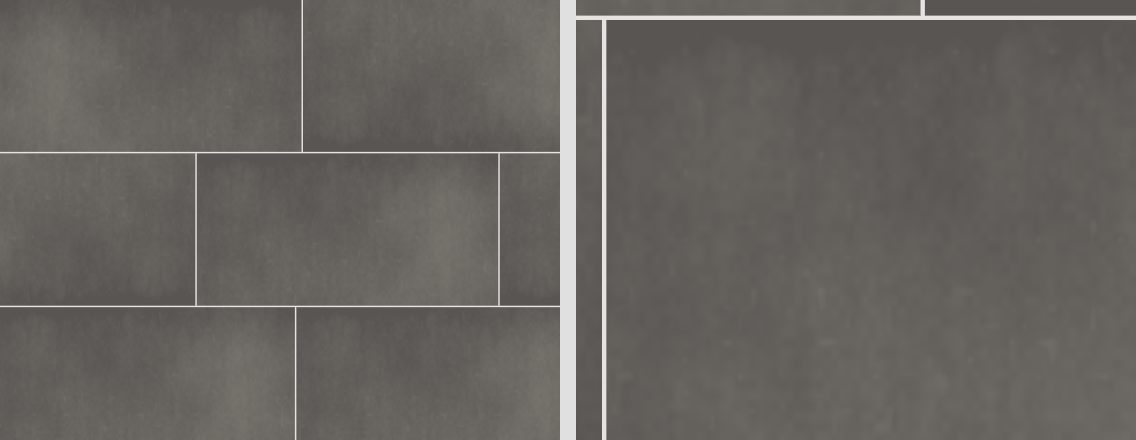
Left, the full canvas; right, a detail of the centre.
Reproduce this texture procedurally as a WebGL 1 fragment shader.

```glsl
precision highp float;
// Large concrete-look tiles in a staggered bond with thin pale joints.
// One weathered face, built from soft spots and layered noise, is mirrored
// from tile to tile; lengths are in canvas widths, measured from the top left.

uniform vec2 u_resolution;

float hash(vec2 p) {
  return fract(sin(dot(p, vec2(127.1, 311.7))) * 43758.55);
}

float noise(vec2 p) {
  vec2 i = floor(p), f = fract(p);
  f = f * f * (3.0 - 2.0 * f);
  return mix(mix(hash(i), hash(i + vec2(1.0, 0.0)), f.x),
             mix(hash(i + vec2(0.0, 1.0)), hash(i + 1.0), f.x), f.y);
}

float fbm(vec2 p) {
  float sum = 0.0, amp = 0.5;
  for (int i = 0; i < 5; i++) {
    sum += amp * noise(p);
    p = mat2(1.6, 1.2, -1.2, 1.6) * p + 7.3;
    amp *= 0.55;
  }
  return sum / 1.055;
}

float spot(vec2 p, vec2 centre, vec2 radius) {
  vec2 d = (p - centre) / radius;
  return exp(-dot(d, d));
}

// Lightness of the tile face; f runs from 0 to 1 across and down the tile
float faceTone(vec2 f) {
  vec2 q = f * vec2(1.97, 1.0);

  // Broad shading: paler towards the foot and in a band on the right
  float tone = 0.29 + 0.17 * smoothstep(0.25, 1.0, f.y)
             + 0.14 * smoothstep(0.3, 0.75, f.x);
  tone += 0.30 * spot(f, vec2(0.80, 0.43), vec2(0.11, 0.42));
  tone += 0.14 * spot(f, vec2(0.15, 0.20), vec2(0.07, 0.13));
  tone -= 0.10 * spot(f, vec2(0.30, 0.32), vec2(0.12, 0.20));

  // Clouds, upright streaks, grain and pale flecks
  tone += 0.60 * (fbm(q * 3.0 + 4.0) - 0.5);
  tone += 0.16 * (noise(q * vec2(30.0, 6.0)) - 0.5);
  tone += 0.18 * (noise(q * vec2(62.0, 44.0)) - 0.5);
  tone += 0.16 * smoothstep(0.84, 0.98, noise(q * vec2(34.0, 27.0) + 19.0));

  // Dark head edge with ragged tongues
  float tongue = 0.04 + 0.13 * noise(q * vec2(24.0, 9.0) + 31.0)
               * (0.35 + spot(f, vec2(0.68, 0.0), vec2(0.22, 0.5)));
  tone -= 0.26 * (1.0 - smoothstep(0.0, 2.0 * tongue, f.y));
  tone -= 0.12 * spot(f, vec2(0.35, 0.0), vec2(0.4, 0.2));
  tone -= 0.14 * spot(f, vec2(1.0, 0.08), vec2(0.06, 0.16));
  return clamp(tone, 0.0, 1.0);
}

void main() {
  float pixel = 1.0 / u_resolution.x;
  vec2 p = vec2(gl_FragCoord.x, u_resolution.y - gl_FragCoord.y) * pixel;

  // Staggered bond, with a slight drift from row to row
  vec2 tileSize = vec2(0.541, 0.2747);
  vec2 grid = vec2(p.x, p.y + 0.0022) / tileSize;
  float row = floor(grid.y);
  grid.x -= (mod(row, 2.0) * 0.3573 - 0.0013 - 0.0059 * row) / tileSize.x;
  float column = floor(grid.x);
  vec2 cell = fract(grid);

  // Mirror the face to vary the repeats
  vec2 flip = vec2(step(column + row, 0.5),
                   mod(column, 2.0) * step(row, 1.5));
  vec2 face = mix(cell, 1.0 - cell, flip);
  vec3 color = mix(vec3(0.345, 0.333, 0.323),
                   vec3(0.460, 0.447, 0.424), faceTone(face));

  // Thin joints around each tile
  vec2 edge = min(cell, 1.0 - cell) * tileSize;
  float joint = clamp((0.0013 - min(edge.x, edge.y)) / pixel + 0.5, 0.0, 1.0);
  color = mix(color, vec3(0.91, 0.89, 0.88), joint);

  gl_FragColor = vec4(color, 1.0);
}
```
